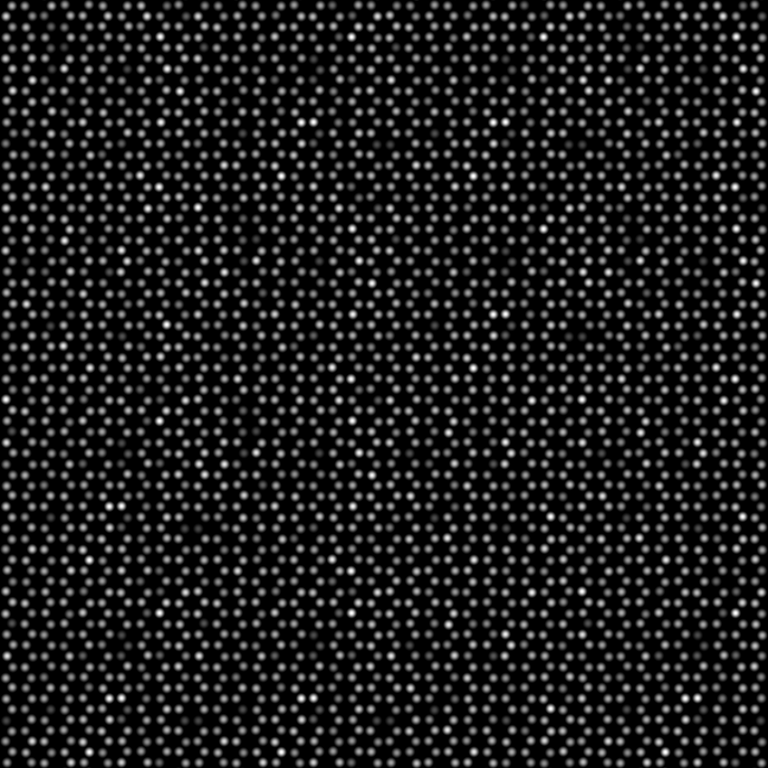
Write a WebGL 2 fragment shader that draws this pattern.

```glsl
#version 300 es
precision highp float;
// Soft grey dots at the corners of a honeycomb, 20 cells across and 72 dot rows high.
// A lattice with every third site left empty gives the honeycomb; hashes vary the
// brightness and place of each dot within 4 x 4 blocks drawn in three variants.

uniform vec2 u_resolution;
out vec4 fragColor;

// Integer hash giving three values from 0 to 1
vec3 hash3(vec3 seed) {
    uvec3 v = uvec3(seed) * 1664525u + 1013904223u;
    v.x += v.y * v.z;
    v.y += v.z * v.x;
    v.z += v.x * v.y;
    v ^= v >> 16u;
    v.x += v.y * v.z;
    v.y += v.z * v.x;
    v.z += v.x * v.y;
    return vec3(v >> 8u) / 16777216.0;
}

// Random values of one lattice site, wrapped at the canvas edges
vec3 siteRandom(vec2 site) {
    vec2 blockSize = vec2(15.0, 18.0);
    vec2 wrapped = mod(site, vec2(60.0, 72.0));
    vec2 block = floor(wrapped / blockSize);
    float variant = floor(3.0 * hash3(vec3(block, 7.0)).x);
    return hash3(vec3(mod(wrapped, blockSize), 11.0 + variant));
}

// Peak brightness: mostly mid grey, with rare bright and dim dots
float dotPeak(float random) {
    float t = 2.0 * random - 1.0;
    return 0.65 + 0.12 * t + 0.25 * pow(abs(t), 9.0) * sign(t);
}

void main() {
    vec2 lattice = vec2(60.0, 72.0);
    vec2 p = gl_FragCoord.xy / u_resolution * lattice;
    float light = 0.0;

    // Gather the nearby dots
    for (int j = -1; j <= 1; j++) {
        float row = floor(p.y) + float(j);
        float shift = 1.5 * (1.0 - mod(row, 2.0));
        for (int i = -1; i <= 1; i++) {
            float column = floor(p.x - shift + 0.5) + float(i);
            if (mod(column, 3.0) < 0.5) continue; // empty cell centre

            vec3 random = siteRandom(vec2(column, row));
            vec2 center = vec2(column + shift, row + 0.5) + 0.14 * (random.xy - 0.5);
            float d = length((p - center) / lattice) / 0.0079;
            float falloff = max(1.0 - d * d, 0.0);
            light += dotPeak(random.z) * falloff * falloff;
        }
    }

    fragColor = vec4(vec3(min(light, 1.0)), 1.0);
}
```
